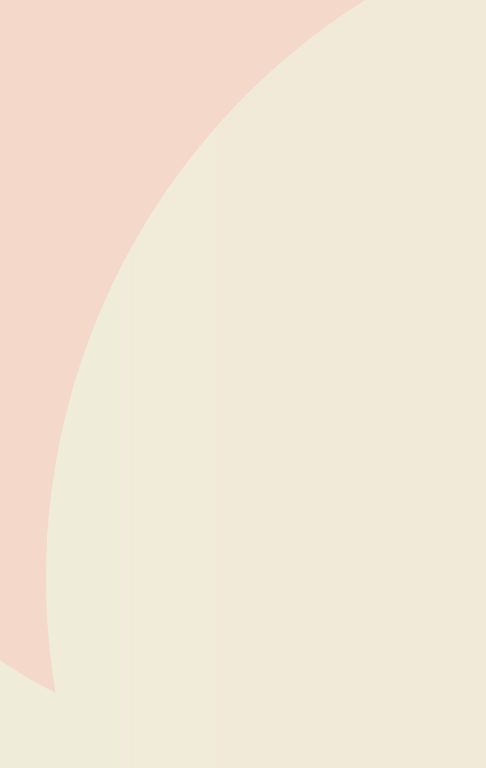
Reproduce this background procedurally as a WebGL 2 fragment shader.

```glsl
#version 300 es
precision highp float;
// A blush crescent on a cream ground, built from two discs:
// a large outer disc is filled with blush, then a larger cream disc
// covers most of it. Coordinates are in units of the canvas height.

uniform vec2 u_resolution;
out vec4 fragColor;

const vec3 CREAM_LEFT = vec3(0.942, 0.925, 0.854);
const vec3 CREAM_RIGHT = vec3(0.946, 0.918, 0.850);
const vec3 BLUSH = vec3(0.957, 0.848, 0.793);

// Signed distance to a circle, negative inside
float circleDistance(vec2 p, vec2 center, float radius) {
    return length(p - center) - radius;
}

// Coverage of a shape with an edge one pixel wide
float coverage(float dist, float pixel) {
    return clamp(0.5 - dist / pixel, 0.0, 1.0);
}

void main() {
    float pixel = 1.0 / u_resolution.y;
    vec2 p = gl_FragCoord.xy * pixel;
    float across = gl_FragCoord.x / u_resolution.x;

    // Crescent: outer disc minus the cream disc
    float outerDisc = circleDistance(p, vec2(0.3333, 0.6229), 0.5863);
    float creamDisc = circleDistance(p, vec2(0.9492, 0.2474), 0.8893);
    float crescent = max(outerDisc, -creamDisc);

    // Faint shift of the cream from left to right
    vec3 cream = mix(CREAM_LEFT, CREAM_RIGHT, smoothstep(0.1, 0.6, across));
    fragColor = vec4(mix(cream, BLUSH, coverage(crescent, pixel)), 1.0);
}
```
